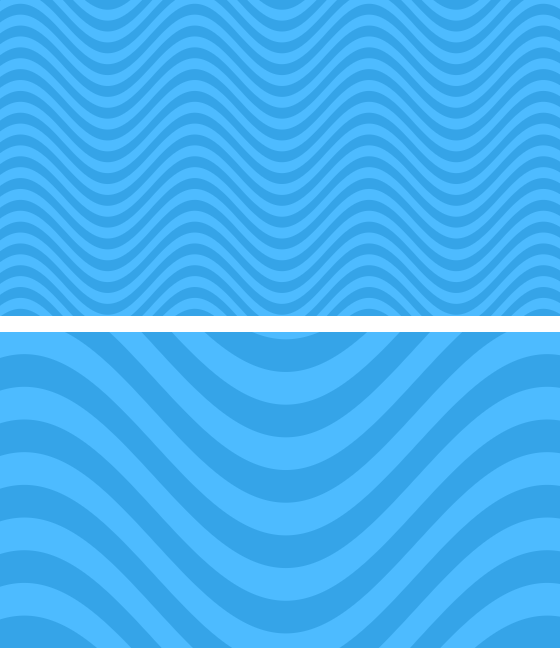
Top, the full canvas; bottom, a detail of the centre.
Give the GLSL for this pattern, as a WebGL 2 fragment shader.

```glsl
#version 300 es
precision highp float;
// Stacked wavy stripes in two blues: a cosine curve shifts each column
// vertically, and equal light and dark bands repeat along that shifted axis.
// Lengths are fractions of the canvas height.

uniform vec2 u_resolution;
out vec4 fragColor;

const float TAU = 6.2831853;
const vec3 LIGHT_BLUE = vec3(0.302, 0.733, 1.0);
const vec3 DARK_BLUE = vec3(0.208, 0.643, 0.910);

const float WAVELENGTH = 0.5516;
const float AMPLITUDE = 0.0956;
const float CREST_X = 0.0648;
const float BAND_PERIOD = WAVELENGTH / 8.0;
const float BAND_TOP = 0.7201;    // mean height of one light band's upper edge

// Wave height in x and its slope in y.
vec2 wave(float x, float crestX, float wavelength, float amplitude) {
    float k = TAU / wavelength;
    float angle = k * (x - crestX);
    return amplitude * vec2(cos(angle), -k * sin(angle));
}

// Signed vertical distance to the nearest light band, negative inside;
// each band fills half a period.
float bandDistance(float depth, float period) {
    float fromCentre = abs(fract(depth / period + 0.25) - 0.5);
    return (fromCentre - 0.25) * period;
}

// Antialiased coverage of a shape from its signed distance.
float coverage(float dist, float pixel) {
    return clamp(0.5 - dist / pixel, 0.0, 1.0);
}

void main() {
    vec2 p = gl_FragCoord.xy / u_resolution.y;
    float pixel = 1.0 / u_resolution.y;

    // Depth below the reference edge, following the wave
    vec2 curve = wave(p.x, CREST_X, WAVELENGTH, AMPLITUDE);
    float depth = BAND_TOP + curve.x - p.y;

    // Dividing by the slope length turns vertical into true distance
    float dist = bandDistance(depth, BAND_PERIOD) / length(vec2(1.0, curve.y));

    fragColor = vec4(mix(DARK_BLUE, LIGHT_BLUE, coverage(dist, pixel)), 1.0);
}
```
